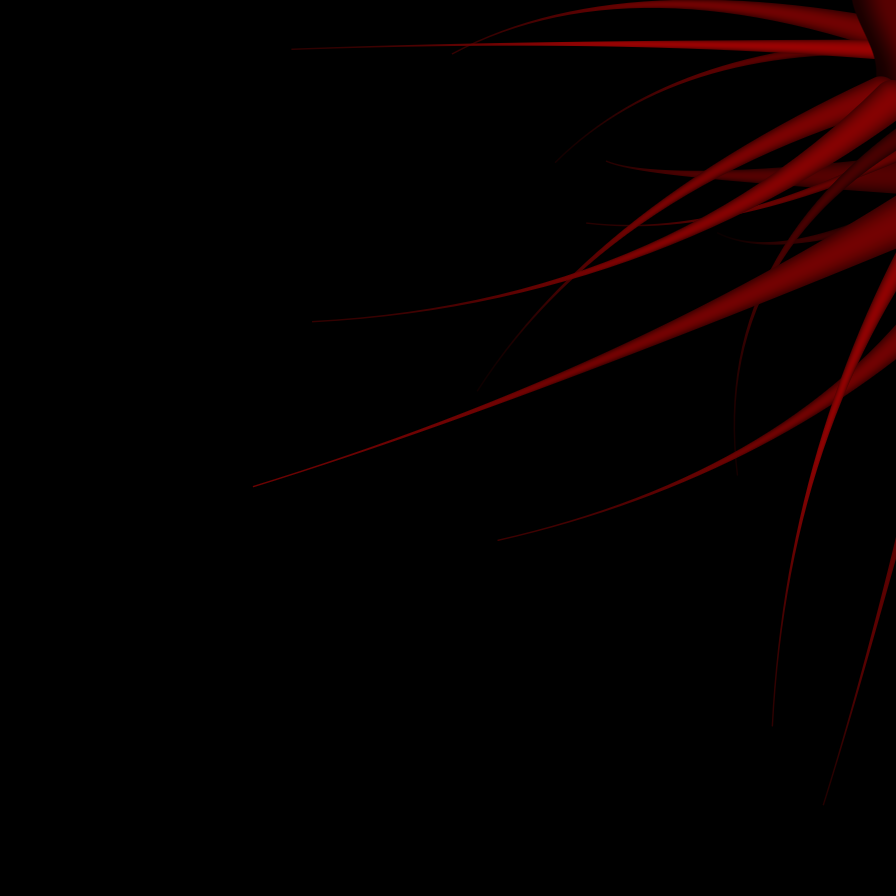
Write a WebGL 2 fragment shader that draws this background.

```glsl
#version 300 es
precision highp float;

uniform vec2 u_resolution;
out vec4 outColor;

const vec3 STRAND_RED = vec3(1.0, 0.016, 0.014);
const int SEGMENTS = 28;
const float TAPER = 2.6;        // how quickly a strand thins toward its tip
const float TIP_RADIUS = 0.0008;
const float RIM_SHADE = 0.5;    // darkening at the strand's rim
const float CORE_LEFT = 0.950;
const float CORE_BOTTOM = 0.870;

// Nearest point on a quadratic curve: (distance, position from tip to root)
vec2 curveDistance(vec2 p, vec2 tip, vec2 bend, vec2 root) {
    vec2 nearest = vec2(1e5, 0.0);
    vec2 start = tip;
    for (int i = 0; i < SEGMENTS; i++) {
        float t = float(i + 1) / float(SEGMENTS);
        vec2 end = mix(mix(tip, bend, t), mix(bend, root, t), t);
        vec2 along = end - start;
        float h = clamp(dot(p - start, along) / dot(along, along), 0.0, 1.0);
        float d = length(p - start - along * h);
        if (d < nearest.x) nearest = vec2(d, (float(i) + h) / float(SEGMENTS));
        start = end;
    }
    return nearest;
}

// Lays one tapered strand over the colour; look = (root radius, tip glow, root glow)
void strand(inout vec3 color, vec2 p, vec2 tip, vec2 bend, vec2 root, vec3 look) {
    float pixel = 1.0 / min(u_resolution.x, u_resolution.y);
    vec2 hit = curveDistance(p, tip, bend, root);
    float radius = TIP_RADIUS + look.x * pow(hit.y, TAPER);
    float cover = clamp((radius - hit.x) / pixel + 0.5, 0.0, 1.0);
    float across = clamp(hit.x / radius, 0.0, 1.0);
    float rim = RIM_SHADE * smoothstep(0.001, 0.006, radius);
    float glow = mix(look.y, look.z, smoothstep(0.0, 0.6, hit.y));
    color = mix(color, STRAND_RED * glow * (1.0 - rim * across * across), cover);
}

// Shadowed body from which the upper strands grow
void core(inout vec3 color, vec2 p) {
    float pixel = 1.0 / min(u_resolution.x, u_resolution.y);
    float left = CORE_LEFT + 0.028 * smoothstep(1.01, 0.92, p.y);
    left += 0.8 * max(0.895 - p.y, 0.0);
    float cover = smoothstep(-pixel, pixel, p.x - left);
    cover *= smoothstep(-pixel, pixel, p.y - CORE_BOTTOM);
    float glow = mix(0.10, 0.34, smoothstep(0.0, 0.04, p.x - left));
    glow *= mix(0.65, 1.0, smoothstep(0.89, 0.96, p.y));
    color = mix(color, STRAND_RED * glow, cover);
}

void main() {
    vec2 p = gl_FragCoord.xy / u_resolution;
    vec3 color = vec3(0.0);

    // Dim strands at the back
    strand(color, p, vec2(0.801, 0.740), vec2(0.866, 0.707), vec2(1.016, 0.768), vec3(0.010, 0.04, 0.22));
    strand(color, p, vec2(0.677, 0.820), vec2(0.729, 0.798), vec2(1.009, 0.805), vec3(0.021, 0.15, 0.33));
    strand(color, p, vec2(0.655, 0.751), vec2(0.807, 0.733), vec2(1.009, 0.831), vec3(0.007, 0.15, 0.40));
    strand(color, p, vec2(0.823, 0.470), vec2(0.794, 0.707), vec2(1.009, 0.850), vec3(0.010, 0.08, 0.28));

    // Upper strands
    strand(color, p, vec2(0.620, 0.819), vec2(0.742, 0.940), vec2(0.970, 0.947), vec3(0.007, 0.08, 0.35));
    strand(color, p, vec2(0.505, 0.940), vec2(0.690, 1.039), vec2(0.990, 0.961), vec3(0.017, 0.20, 0.44));
    strand(color, p, vec2(0.326, 0.945), vec2(0.651, 0.957), vec2(0.975, 0.945), vec3(0.010, 0.18, 0.60));
    core(color, p);

    // Crossing strands in the middle
    strand(color, p, vec2(0.533, 0.564), vec2(0.669, 0.776), vec2(0.983, 0.896), vec3(0.018, 0.06, 0.48));
    strand(color, p, vec2(0.349, 0.641), vec2(0.729, 0.661), vec2(0.996, 0.889), vec3(0.021, 0.20, 0.52));
    strand(color, p, vec2(0.283, 0.457), vec2(0.654, 0.572), vec2(1.016, 0.759), vec3(0.027, 0.42, 0.45));

    // Lower hanging strands
    strand(color, p, vec2(0.556, 0.397), vec2(0.841, 0.462), vec2(1.016, 0.632), vec3(0.015, 0.24, 0.44));
    strand(color, p, vec2(0.862, 0.190), vec2(0.878, 0.497), vec2(1.022, 0.733), vec3(0.012, 0.18, 0.56));
    strand(color, p, vec2(0.919, 0.102), vec2(0.964, 0.245), vec2(1.022, 0.473), vec3(0.004, 0.14, 0.36));

    outColor = vec4(color, 1.0);
}
```
